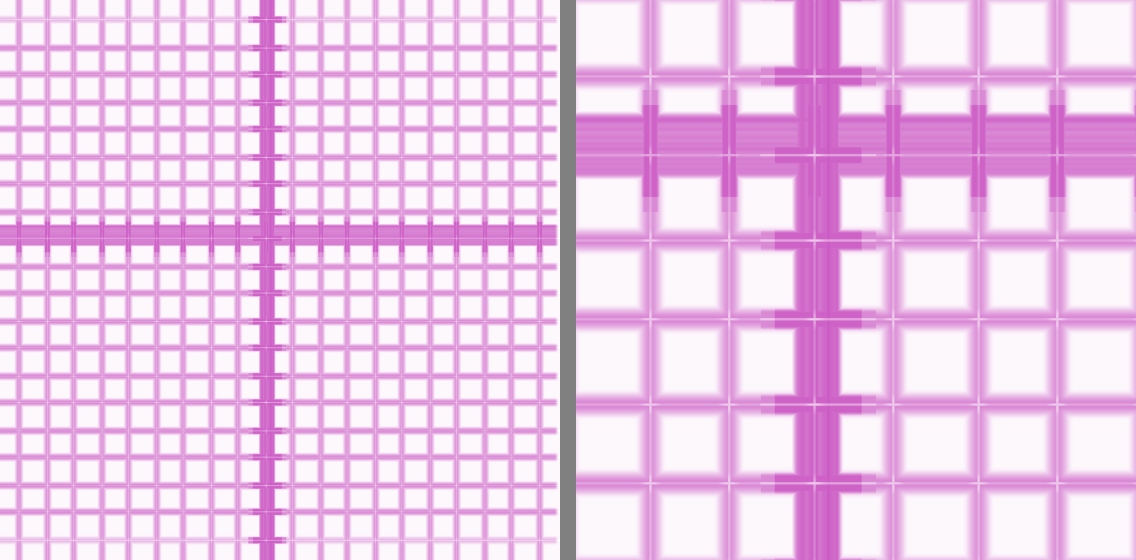
Left: the whole. Right: its middle third, enlarged.
Reproduce this pattern procedurally as a Shadertoy shader.

```glsl
// Soft orchid grid of paired glowing lines, crossed by two streaked bands with dark ticks.

const vec3 PAPER = vec3(1.0);
const vec3 ORCHID = vec3(0.78, 0.30, 0.75);

const float PITCH = 0.09766;                    // one pair of lines
const float PAIR_GAP = 0.0508;                  // spacing inside a pair
const vec2 FIRST_LINE = vec2(0.0339, 0.0352);
const vec2 BAND_CENTER = vec2(0.4772, 0.5801);
const vec2 BAND_HALF = vec2(0.0137, 0.0189);
const vec2 TICK_CENTER = vec2(0.4775, 0.5768);
const vec2 TICK_HALF = vec2(0.0345, 0.0365);

float hash(float n) {
    return fract(sin(n * 127.1) * 43758.5);
}

// One-dimensional gradient noise, roughly -0.5 to 0.5
float gradientNoise(float x) {
    float cell = floor(x);
    float f = x - cell;
    float left = (hash(cell) * 2.0 - 1.0) * f;
    float right = (hash(cell + 1.0) * 2.0 - 1.0) * (f - 1.0);
    return mix(left, right, f * f * (3.0 - 2.0 * f));
}

float periodicDistance(float x, float start) {
    return abs(fract((x - start) / PITCH + 0.5) - 0.5) * PITCH;
}

// Distance to the nearest line of either member of a pair
float pairDistance(float x, float start) {
    return min(periodicDistance(x, start), periodicDistance(x, start + PAIR_GAP));
}

float stripe(float d, float halfWidth, float blur) {
    return 1.0 - smoothstep(halfWidth - blur, halfWidth + blur, abs(d));
}

float smoothMax(float a, float b, float k) {
    float h = max(k - abs(a - b), 0.0) / k;
    return max(a, b) + h * h * k * 0.25;
}

// Wide halo with a denser core
float glowLine(float d) {
    float halo = 1.0 - smoothstep(0.0025, 0.0098, d);
    float core = 1.0 - smoothstep(0.0008, 0.0042, d);
    return 0.50 * halo + 0.14 * core;
}

// Band whose streaks run along its length
float streakedBand(float offset, float halfWidth, float density, float seed) {
    float streaks = gradientNoise(offset * 230.0 + seed);
    float fine = gradientNoise(offset * 410.0 + seed * 2.0);
    float body = stripe(offset, halfWidth, 0.0025);
    return body * (density + 0.30 * streaks + 0.15 * fine);
}

// Dark bar along a grid line, paler at its ends
float tick(float along, float across, float halfLength, float halfWidth, float px) {
    float ends = stripe(along, halfLength, px);
    float middle = stripe(along, halfLength * 0.75, px);
    return stripe(across, halfWidth, 0.0020) * (0.66 * ends + 0.22 * middle);
}

void mainImage(out vec4 fragColor, in vec2 fragCoord) {
    vec2 uv = fragCoord / iResolution.xy;
    float px = 0.75 / min(iResolution.x, iResolution.y);

    // Grid: x holds vertical lines, y holds horizontal lines
    vec2 d = vec2(pairDistance(uv.x, FIRST_LINE.x), pairDistance(uv.y, FIRST_LINE.y));
    float outerRow = smoothstep(0.445, 0.452, abs(uv.y - 0.5));
    float rightEnd = 1.0 - smoothstep(0.990, 0.999, uv.x);
    float columns = glowLine(d.x) * 0.95;
    float rows = glowLine(d.y) * mix(1.05, 0.62, outerRow) * rightEnd;
    float ink = smoothMax(columns, rows, 0.16);

    // Bands
    vec2 offset = uv - BAND_CENTER;
    float upright = streakedBand(offset.x, BAND_HALF.x, 0.84, 3.0);
    float level = streakedBand(offset.y, BAND_HALF.y, 0.72, 17.0) * rightEnd;
    ink = max(ink, max(upright, level));

    // Ticks where grid lines meet the bands
    vec2 along = uv - TICK_CENTER;
    float rowTick = tick(along.x, d.y, TICK_HALF.x, 0.0060, px);
    float columnTick = tick(along.y, d.x, TICK_HALF.y, 0.0052, px);
    ink = max(ink, max(rowTick, columnTick));

    // Pale hairlines, brighter at crossings
    vec2 hairline = vec2(stripe(d.x, 0.0007, px), stripe(d.y, 0.0007, px));
    vec2 nearby = 1.0 - smoothstep(vec2(0.001), vec2(0.0075), d);
    float sparkle = max(hairline.x * nearby.y, hairline.y * nearby.x);
    ink -= 0.16 * max(hairline.x, hairline.y) + 0.22 * sparkle;
    ink -= 0.20 * hairline.y * stripe(along.x, TICK_HALF.x, px);

    fragColor = vec4(mix(PAPER, ORCHID, clamp(ink, 0.0, 1.0)), 1.0);
}
```
